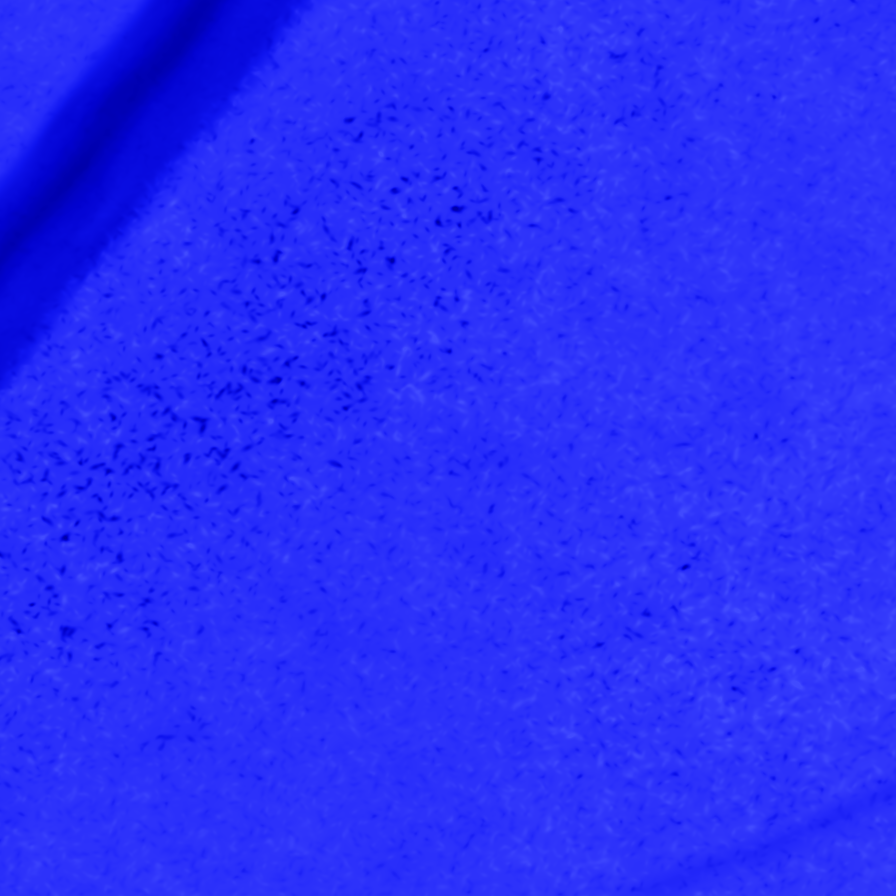
Reproduce this texture procedurally as a WebGL 1 fragment shader.

```glsl
precision highp float;
uniform vec2 u_resolution;

const float TAU = 6.2831853;

vec3 hash3(vec2 cell) {
  vec3 p = fract(cell.xyx * vec3(0.1031, 0.1030, 0.0973));
  p += dot(p, p.yxz + 33.33);
  return fract((p.xxy + p.yzz) * p.zyx);
}

// Cellular noise: every cell holds one soft, randomly turned fleck
float flecks(vec2 p, float stretch, float seed) {
  vec2 cell = floor(p);
  vec2 local = p - cell;
  float sum = 0.0;
  for (int j = -1; j <= 1; j++) {
    for (int i = -1; i <= 1; i++) {
      vec2 offset = vec2(float(i), float(j));
      vec3 place = hash3(cell + offset + seed);
      vec3 look = hash3(cell + offset + seed + 71.7);
      vec2 d = local - offset - place.xy;
      float angle = (look.x - 0.42) * TAU * 0.4;
      vec2 axis = vec2(cos(angle), sin(angle));
      float along = dot(d, axis);
      float across = dot(d, vec2(-axis.y, axis.x));
      float weight = look.y * 2.0 - 1.0;
      weight *= weight < 0.0 ? 1.2 : 0.9;
      sum += weight * exp(-5.0 * along * along - 5.0 * stretch * across * across);
    }
  }
  return sum;
}

// Slow wobble from layered sines
float wobble(vec2 p) {
  return 0.5 * sin(p.x * 7.0 + 1.7 * sin(p.y * 5.0))
       + 0.3 * sin(p.y * 13.0 + p.x * 9.0 + 2.0)
       + 0.2 * sin(p.x * 29.0 - p.y * 23.0);
}

float bump(float d, float width) {
  return exp(-d * d / (width * width));
}

float softBand(float d, float low, float high, float blurLow, float blurHigh) {
  return smoothstep(low - blurLow, low + blurLow, d)
       * (1.0 - smoothstep(high - blurHigh, high + blurHigh, d));
}

// Tone 0 is the deepest shadow, tone 5 the lightest nap
vec3 blueRamp(float tone) {
  vec3 color = mix(vec3(0.0, 0.0, 0.67), vec3(0.01, 0.01, 0.82), clamp(tone, 0.0, 1.0));
  color = mix(color, vec3(0.06, 0.08, 0.94), clamp(tone - 1.0, 0.0, 1.0));
  color = mix(color, vec3(0.14, 0.16, 0.98), clamp(tone - 2.0, 0.0, 1.0));
  color = mix(color, vec3(0.18, 0.20, 0.98), clamp(tone - 3.0, 0.0, 1.0));
  return mix(color, vec3(0.23, 0.26, 0.99), clamp(tone - 4.0, 0.0, 1.5));
}

// Broad light and shade of the cloth
float clothTone(vec2 uv) {
  float belt = dot(uv - vec2(0.25, 0.58), vec2(-0.62, 0.78));
  float tone = 3.82 + 0.25 * smoothstep(0.3, 0.9, uv.x);
  tone -= 0.6 * bump(belt, 0.17) * (1.0 - smoothstep(0.3, 0.75, uv.x));
  return tone + 0.12 * wobble(uv);
}

// Where the grain is rough and where it is smooth
float roughness(vec2 uv) {
  float belt = dot(uv - vec2(0.3, 0.6), vec2(-0.62, 0.78));
  float beltRough = bump(belt, 0.18) * (1.0 - 0.7 * smoothstep(0.45, 0.85, uv.x));
  float cornerRough = bump(length(uv - vec2(0.78, 0.29)), 0.25);
  return 0.85 + 1.25 * beltRough + 0.85 * cornerRough;
}

void main() {
  vec2 uv = gl_FragCoord.xy / u_resolution;

  // Nap: fine flecks over wide mottling
  float grain = flecks(uv * 64.0, 4.5, 3.0) + 0.8 * flecks(uv * 105.0 + 5.3, 3.5, 19.0);
  float mottle = flecks(uv * 11.0, 2.0, 41.0) + 0.8 * flecks(uv * 27.0, 2.0, 57.0);
  float tone = clothTone(uv) + roughness(uv) * grain + 0.38 * mottle;

  // Shallow crease in the lower right corner
  float creaseLine = 0.135 - 0.50 * (1.0 - uv.x) + 0.28 * (1.0 - uv.x) * (1.0 - uv.x);
  float creaseDepth = uv.y - creaseLine + 0.004 * wobble(uv * 3.0);
  float crease = softBand(creaseDepth, -0.03, 0.0, 0.018, 0.012)
               * smoothstep(0.6, 0.75, uv.x);
  tone = mix(tone, 2.55 + 0.3 * grain, 0.8 * crease);

  // Deep fold in the upper left corner, with a darker core
  float foldPos = dot(uv, vec2(0.78, -0.625)) + 0.006 * wobble(uv * 2.0);
  float fold = softBand(foldPos + 0.003 * grain, -0.498, -0.353, 0.02, 0.023);
  float streak = flecks(vec2(foldPos * 45.0, dot(uv, vec2(0.625, 0.78)) * 9.0), 1.5, 83.0);
  float foldTone = 1.4 - 1.2 * bump(foldPos + 0.442, 0.022) + 0.25 * streak + 0.12 * grain;
  tone = mix(tone, foldTone, fold);

  gl_FragColor = vec4(blueRamp(tone), 1.0);
}
```
